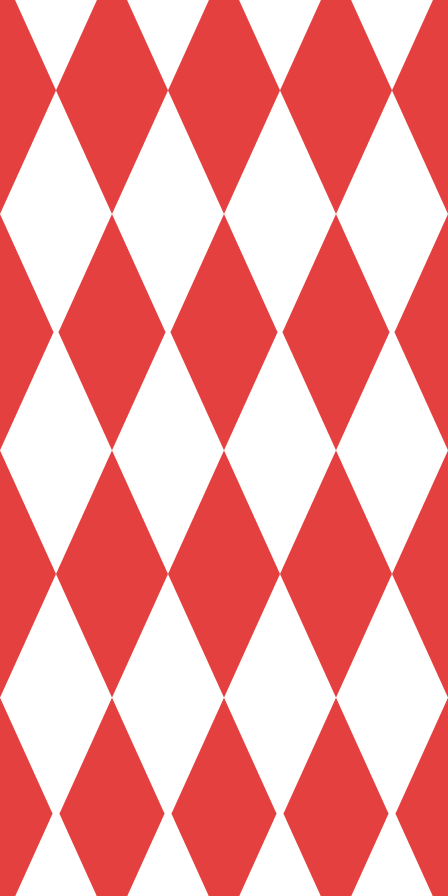
Write a Shadertoy shader that draws this pattern.

```glsl
const vec3 RED = vec3(0.896, 0.250, 0.247);
const vec3 WHITE = vec3(1.0);
const vec2 TILES = vec2(4.0, 8.0);   // canvas size in diamond widths
const float FIRST_TIP = -0.297;      // upper tip of the first row, from the top edge
const float SLOPE = 0.453;           // half width gained per unit of height
const int ROWS = 4;
// Shorter rows are also narrower, which opens gaps at their side corners
const float HALF_HEIGHT[ROWS] = float[ROWS](1.104, 1.055, 1.104, 1.036);

// Signed distance to the edge lines of a diamond centred at the origin
float diamondDistance(vec2 p, float halfHeight) {
    p = abs(p);
    return (p.x - SLOPE * (halfHeight - p.y)) / sqrt(1.0 + SLOPE * SLOPE);
}

void mainImage(out vec4 fragColor, in vec2 fragCoord) {
    vec2 uv = fragCoord / iResolution.xy;
    vec2 p = vec2(uv.x, 1.0 - uv.y) * TILES;
    float pixel = TILES.x / iResolution.x;

    // Columns are centred on whole tile units
    float x = fract(p.x + 0.5) - 0.5;

    // Stack the rows tip to tip down the canvas
    float dist = 1e3;
    float tip = FIRST_TIP;
    for (int row = 0; row < ROWS; row++) {
        float h = HALF_HEIGHT[row];
        dist = min(dist, diamondDistance(vec2(x, p.y - tip - h), h));
        tip += 2.0 * h;
    }

    float coverage = clamp(0.5 - dist / pixel, 0.0, 1.0);
    fragColor = vec4(mix(WHITE, RED, coverage), 1.0);
}
```
